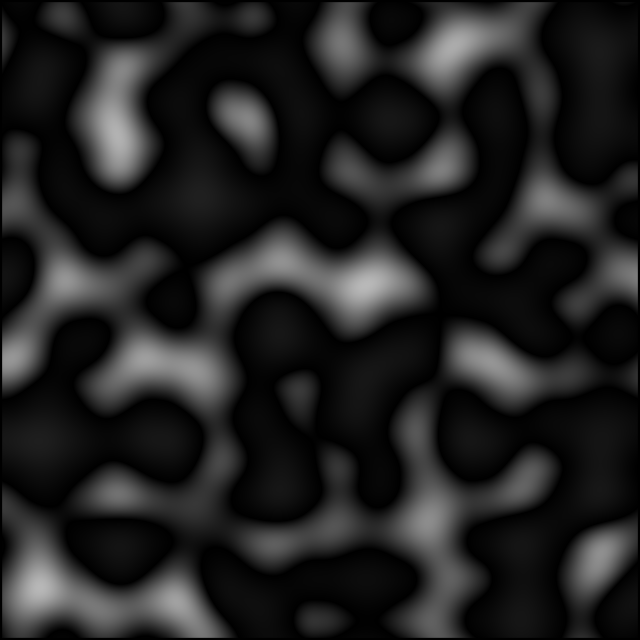
Give the GLSL for this texture, as a Shadertoy shader.

```glsl
// Smooth grey blobs from one octave of gradient noise on an 8 by 8 lattice.
// Positive lobes glow, negative lobes fold back as a faint grey, so the
// zero contours stay black; a hairline black frame closes the canvas.

const float CELLS = 8.0;         // lattice cells across the canvas
const float BRIGHT_GAIN = 1.32;  // brightness of positive lobes
const float DIM_GAIN = 0.18;     // brightness of folded negative lobes
const float FRAME_WIDTH = 0.0035;
const float TAU = 6.2831853;

// Integer hash of a lattice point, 0 to 1
float hash(ivec2 cell) {
    uvec2 q = uvec2(cell + 64) * uvec2(1597334673u, 3812015801u);
    uint h = (q.x ^ q.y) * 1597334673u;
    h = (h ^ (h >> 15)) * 2246822519u;
    h ^= h >> 13;
    return float(h >> 8) / 16777216.0;
}

// Slope contributed by the random unit gradient at a lattice corner
float cornerRamp(ivec2 corner, vec2 offset) {
    float angle = TAU * hash(corner);
    return dot(vec2(cos(angle), sin(angle)), offset);
}

// Gradient noise with a quintic fade, about -0.7 to 0.7
float gradientNoise(vec2 p) {
    ivec2 cell = ivec2(floor(p));
    vec2 f = fract(p);
    vec2 fade = f * f * f * (f * (f * 6.0 - 15.0) + 10.0);
    float low = mix(cornerRamp(cell, f),
                    cornerRamp(cell + ivec2(1, 0), f - vec2(1.0, 0.0)), fade.x);
    float high = mix(cornerRamp(cell + ivec2(0, 1), f - vec2(0.0, 1.0)),
                     cornerRamp(cell + ivec2(1, 1), f - vec2(1.0)), fade.x);
    return mix(low, high, fade.y);
}

// Bright above zero, faint below, black at zero
float foldedGrey(float n, float brightGain, float dimGain) {
    return max(n * brightGain, -n * dimGain);
}

// 0 on the border strip, 1 inside
float frameMask(vec2 uv, float width, float soft) {
    vec2 edge = min(uv, 1.0 - uv);
    return smoothstep(width - soft, width + soft, min(edge.x, edge.y));
}

void mainImage(out vec4 fragColor, in vec2 fragCoord) {
    vec2 uv = fragCoord / iResolution.xy;
    float pixel = 1.0 / min(iResolution.x, iResolution.y);

    float noise = gradientNoise(uv * CELLS);
    float grey = foldedGrey(noise, BRIGHT_GAIN, DIM_GAIN);
    grey *= frameMask(uv, FRAME_WIDTH, 0.5 * pixel);

    fragColor = vec4(vec3(clamp(grey, 0.0, 1.0)), 1.0);
}
```
